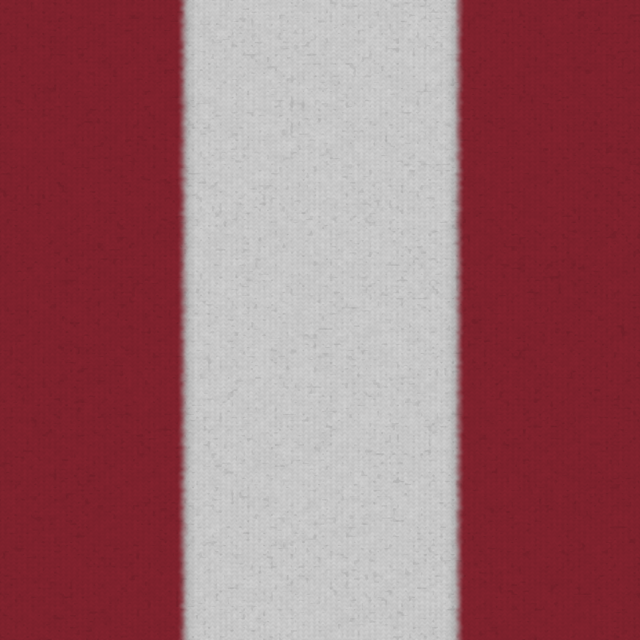
Write a three.js fragment shader that draws this pattern.

```glsl
// Knitted cloth with one wide pale grey stripe between two deep red panels.
varying vec2 vUv;

const vec3 RED = vec3(0.495, 0.129, 0.174);
const vec3 GREY = vec3(0.778, 0.777, 0.777);
const vec2 STITCHES = vec2(116.0, 150.0);
const float STRIPE_LEFT = 0.286;
const float STRIPE_RIGHT = 0.717;
const float EDGE_BLUR = 0.009;
const float TAU = 6.2831853;

// Sine-free hash from a lattice point to 0..1
float hash(vec2 p) {
  vec3 q = fract(p.xyx * 0.1031);
  q += dot(q, q.yzx + 33.33);
  return fract((q.x + q.y) * q.z);
}

float valueNoise(vec2 p) {
  vec2 cell = floor(p);
  vec2 f = fract(p);
  f = f * f * (3.0 - 2.0 * f);
  float low = mix(hash(cell), hash(cell + vec2(1.0, 0.0)), f.x);
  float high = mix(hash(cell + vec2(0.0, 1.0)), hash(cell + vec2(1.0, 1.0)), f.x);
  return mix(low, high, f.y);
}

// Slanted loops in vertical ribs, signed around zero
float knit(vec2 uv, vec2 count) {
  vec2 p = uv * count;
  p.y += 0.5 * (valueNoise(p * 0.35) - 0.5);
  float across = abs(fract(p.x) - 0.5);
  float loops = cos(TAU * (p.y + 1.2 * across));
  float ribs = cos(TAU * p.x);
  return 0.5 * loops - 0.5 * ribs;
}

// Uneven yarn at several scales, signed around zero
float yarnGrain(vec2 uv, vec2 count) {
  float sum = 0.0;
  float weight = 0.5;
  vec2 p = uv * count * 2.0;
  for (int i = 0; i < 3; i++) {
    sum += weight * (valueNoise(p) - 0.5);
    p = p * 0.47 + 17.0;
    weight *= 0.6;
  }
  return sum;
}

// Small dark gaps between loops
float pits(vec2 uv, vec2 count) {
  return smoothstep(0.72, 0.98, valueNoise(uv * count * 1.4 + 41.0));
}

// Signed distance inside a vertical band
float bandDepth(float x, float left, float right) {
  return min(x - left, right - x);
}

void main() {
  float weave = knit(vUv, STITCHES);
  float grain = yarnGrain(vUv, STITCHES);
  float gaps = pits(vUv, STITCHES);

  // Soft stripe boundary, frayed slightly by each row of yarn
  float fray = 0.003 * (valueNoise(vUv * STITCHES) - 0.5);
  float depth = bandDepth(vUv.x, STRIPE_LEFT, STRIPE_RIGHT) + fray;
  float stripe = smoothstep(-EDGE_BLUR, EDGE_BLUR, depth);

  // Grey shadow just inside the stripe
  float shadow = 1.0 - smoothstep(0.0, 0.022, depth);
  vec3 pale = GREY * (1.0 - 0.13 * shadow);
  vec3 colour = mix(RED, pale, stripe);

  // Cloth relief
  float relief = 0.026 * weave + 0.085 * grain - 0.07 * gaps;
  colour *= 1.005 + relief;
  gl_FragColor = vec4(clamp(colour, 0.0, 1.0), 1.0);
}
```
